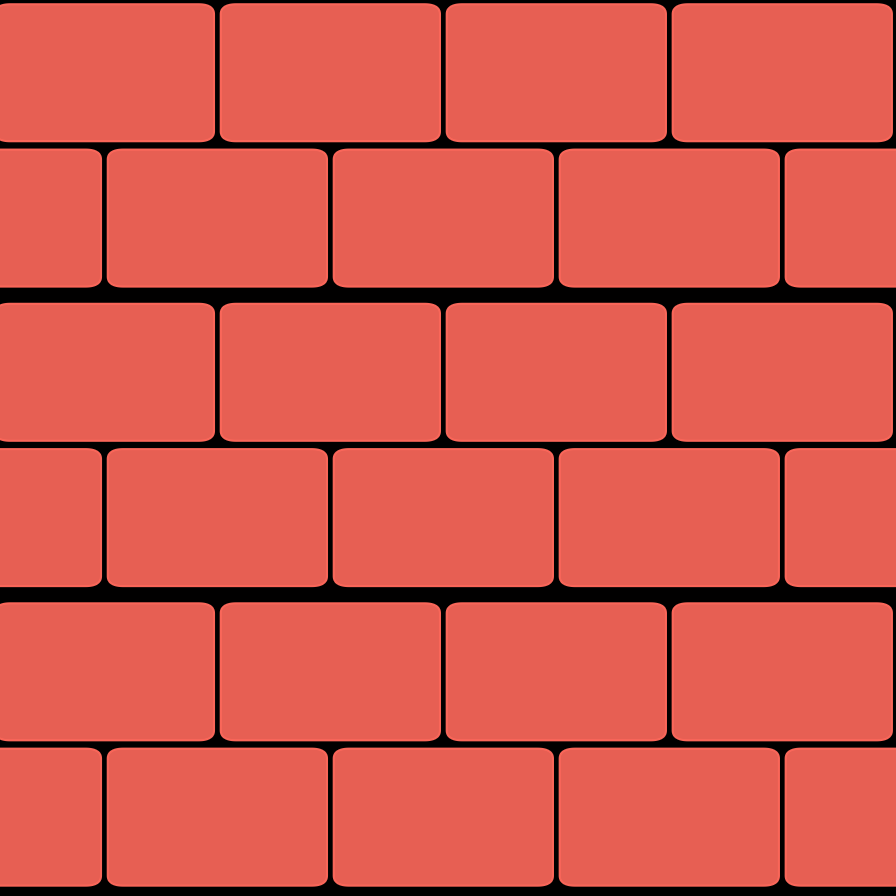
Write a Shadertoy shader that draws this pattern.

```glsl
#define BRICK_COLOR vec3(0.906, 0.373, 0.325)
#define RIM_COLOR vec3(0.975, 0.400, 0.350)
#define MORTAR_COLOR vec3(0.004, 0.0, 0.0)
#define PITCH vec2(0.2522, 0.3343)      // brick pitch, height of a course pair
#define HALF_SIZE vec2(0.1235, 0.0776)
#define CORNER vec2(0.0195, 0.0130)     // corner radii
#define CORNER_POWER 2.5
#define COURSE_Y vec2(0.0880, 0.2502)   // lower and upper course centres
#define UPPER_X 0.1165                  // brick centre in the upper course
#define RIM_WIDTH 0.0024

// Approximate signed distance to a box with superelliptic corners
float brickDistance(vec2 p) {
    vec2 m = max(abs(p) - HALF_SIZE + CORNER, 0.0) / CORNER;
    vec2 powered = pow(m, vec2(CORNER_POWER));
    float n = max(pow(powered.x + powered.y, 1.0 / CORNER_POWER), 1e-4);
    vec2 slope = pow(m / n, vec2(CORNER_POWER - 1.0)) / CORNER;
    return (n - 1.0) / max(length(slope), 1e-3);
}

// Position relative to the centre of the nearest brick
vec2 brickSpace(vec2 uv) {
    float y = mod(uv.y, PITCH.y);
    float upper = step(0.5 * (COURSE_Y.x + COURSE_Y.y), y);
    float centreX = UPPER_X - 0.5 * PITCH.x * (1.0 - upper);
    float x = mod(uv.x - centreX + 0.5 * PITCH.x, PITCH.x) - 0.5 * PITCH.x;
    return vec2(x, y - mix(COURSE_Y.x, COURSE_Y.y, upper));
}

void mainImage(out vec4 fragColor, in vec2 fragCoord) {
    float pixel = 1.0 / iResolution.y;
    float d = brickDistance(brickSpace(fragCoord * pixel));

    // Fine lighter rim, then the mortar joint
    float rim = smoothstep(-0.5 * pixel, 0.5 * pixel, d + RIM_WIDTH);
    float coverage = clamp(0.5 - d / pixel, 0.0, 1.0);
    vec3 brick = mix(BRICK_COLOR, RIM_COLOR, rim);
    fragColor = vec4(mix(MORTAR_COLOR, brick, coverage), 1.0);
}
```
